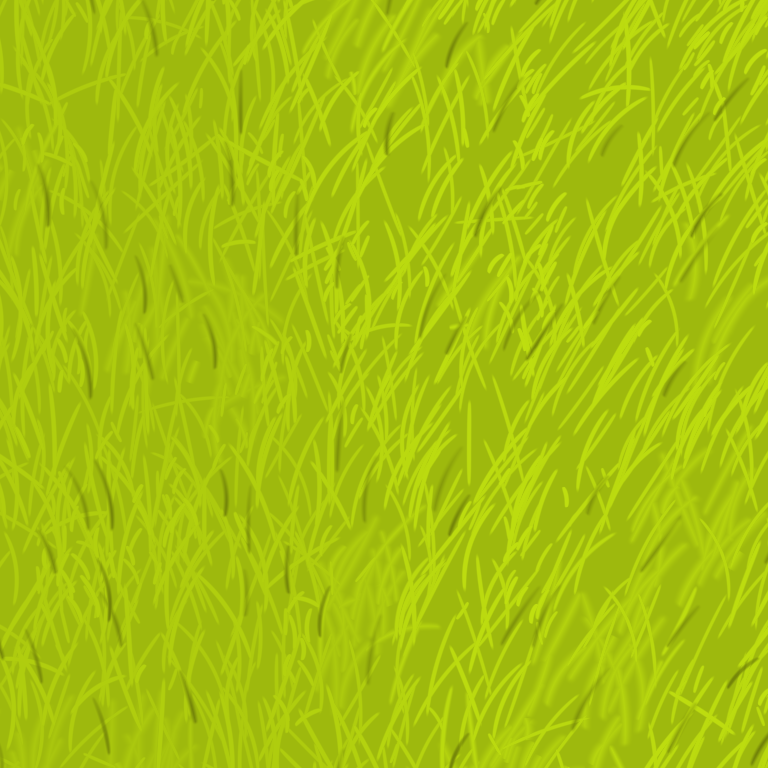
Reproduce this texture procedurally as a Shadertoy shader.

```glsl
// Draws a meadow of thin curved lime grass blades with smudged tufts and dark strokes.

const vec3 BASE_GREEN   = vec3(0.62, 0.725, 0.05);
const vec3 BRIGHT_GREEN = vec3(0.74, 0.865, 0.06);
const vec3 SHADE_GREEN  = vec3(0.42, 0.48, 0.03);

const int   BLADE_LAYERS = 9;
const float BLADE_CELL   = 0.100;
const float BLADE_LENGTH = 0.080;   // half length
const float BLADE_WIDTH  = 0.0027;  // half width
const float TUFT_CELL    = 0.036;
const float TUFT_LENGTH  = 0.026;
const float SHADE_CELL   = 0.115;
const float SHADE_LENGTH = 0.052;
const float SHADE_WIDTH  = 0.0025;
const float EDGE_SOFT    = 0.0012;
const float SMUDGE_SOFT  = 0.0085;

float hash(vec2 p) {
    return fract(sin(dot(p, vec2(127.1, 311.7))) * 43758.5453);
}

vec4 hash4(vec2 p) {
    return vec4(hash(p), hash(p + 17.3), hash(p + 41.9), hash(p + 73.7));
}

float noise(vec2 p) {
    vec2 i = floor(p), f = fract(p);
    f = f * f * (3.0 - 2.0 * f);
    return mix(mix(hash(i), hash(i + vec2(1, 0)), f.x),
               mix(hash(i + vec2(0, 1)), hash(i + vec2(1, 1)), f.x), f.y);
}

// Coverage of a parabolic stroke; the angle leans right from vertical
float stroke(vec2 p, float angle, float halfLen, float bend, float halfWidth, float soft) {
    vec2 axis = vec2(sin(angle), cos(angle));
    float along = dot(p, axis) / halfLen;
    float side = dot(p, vec2(axis.y, -axis.x)) - bend * halfLen * (along * along - 0.4);
    float slope = 2.0 * bend * along;
    float dist = abs(side) / sqrt(1.0 + slope * slope);
    float radius = halfWidth * sqrt(max(0.0, 1.0 - along * along * along * along));
    soft = max(soft, 0.75 / iResolution.y);
    return (1.0 - smoothstep(radius - soft, radius + soft, dist))
         * (1.0 - smoothstep(0.86, 1.0, abs(along)));
}

// 0 in the tangled, paler left; 1 in the combed, brighter right
float combed(vec2 p) {
    return smoothstep(0.2, 0.75, p.x + 0.15 * (p.y - 0.5));
}

float bladeAngle(vec2 root, vec4 rnd) {
    float tangled = (rnd.x < 0.48 ? -0.30 : 0.25) + (rnd.y - 0.5) * 0.6;
    float swept = (rnd.x < 0.17 ? -0.20 : 0.45 + 0.15 * root.y) + (rnd.y - 0.5) * 0.4;
    float angle = rnd.z < combed(root) ? swept : tangled;
    return rnd.w < 0.05 ? angle + sign(angle) * 0.75 : angle;
}

// One jittered grid of light strokes; tufts appear only in noisy clumps
float bladeLayer(vec2 uv, float cell, float halfLen, float seed, bool tuft) {
    vec2 shift = vec2(hash(vec2(seed, 1.7)), hash(vec2(seed, 5.3)));
    vec2 home = floor(uv / cell + shift);
    float light = 0.0;
    for (int y = -1; y <= 1; y++)
    for (int x = -1; x <= 1; x++) {
        vec2 id = home + vec2(x, y);
        vec4 rnd = hash4(id + seed * 13.7);
        vec4 form = hash4(id + seed * 29.1 + 101.3);
        vec2 root = (id + rnd.xw - shift) * cell;
        float right = combed(root);
        float clump = smoothstep(0.70, 0.76, noise(root * vec2(13.0, 9.0) + 31.0));
        float density = tuft ? clump * 0.9 : mix(1.0, 0.76, right);
        if (form.x > density) continue;
        float angle = bladeAngle(root, rnd.yzwx);
        float bend = sign(angle) * mix(-0.04, 0.24, form.y);
        float smudge = smoothstep(0.74, 0.84, noise(root * 6.5 + 7.0)) * step(0.25, form.z);
        float cover = stroke(uv - root, angle, halfLen * mix(0.55, 1.0, form.w), bend,
                             BLADE_WIDTH * mix(0.8, 1.15, form.z),
                             mix(EDGE_SOFT, SMUDGE_SOFT, smudge));
        float glow = mix(0.52, 0.92, smoothstep(0.0, 0.8, right)) + 0.16 * (form.z - 0.5);
        light = max(light, cover * (tuft ? glow + 0.08 : glow));
    }
    return light;
}

// Sparse soft dark strokes that lean left, then right across the canvas
float shadeLayer(vec2 uv) {
    vec2 home = floor(uv / SHADE_CELL);
    float shade = 0.0;
    for (int y = -1; y <= 1; y++)
    for (int x = -1; x <= 1; x++) {
        vec2 id = home + vec2(x, y);
        vec4 rnd = hash4(id + 211.9);
        vec4 form = hash4(id + 307.1);
        if (form.x > 0.85) continue;
        vec2 root = (id + rnd.xy) * SHADE_CELL;
        float angle = mix(-0.28, 0.65, smoothstep(0.1, 0.85, root.x)) + (rnd.z - 0.5) * 0.3;
        float cover = stroke(uv - root, angle, SHADE_LENGTH * mix(0.5, 1.0, rnd.w),
                             sign(angle) * 0.18 * form.y, SHADE_WIDTH,
                             mix(0.0018, 0.0045, form.z));
        float along = dot(uv - root, vec2(sin(angle), cos(angle))) / SHADE_LENGTH;
        float fade = 1.0 - 0.55 * smoothstep(-0.4, 0.9, along);
        shade = max(shade, cover * fade * mix(0.5, 0.95, form.w));
    }
    return shade;
}

void mainImage(out vec4 fragColor, in vec2 fragCoord) {
    vec2 uv = fragCoord / iResolution.y;
    float light = bladeLayer(uv, TUFT_CELL, TUFT_LENGTH, 50.0, true);
    light = max(light, bladeLayer(uv, TUFT_CELL, TUFT_LENGTH, 51.0, true));
    for (int i = 0; i < BLADE_LAYERS; i++)
        light = max(light, bladeLayer(uv, BLADE_CELL, BLADE_LENGTH, float(i) + 1.0, false));
    vec3 color = mix(BASE_GREEN, BRIGHT_GREEN, light);
    color = mix(color, SHADE_GREEN, shadeLayer(uv));
    fragColor = vec4(color, 1.0);
}
```
